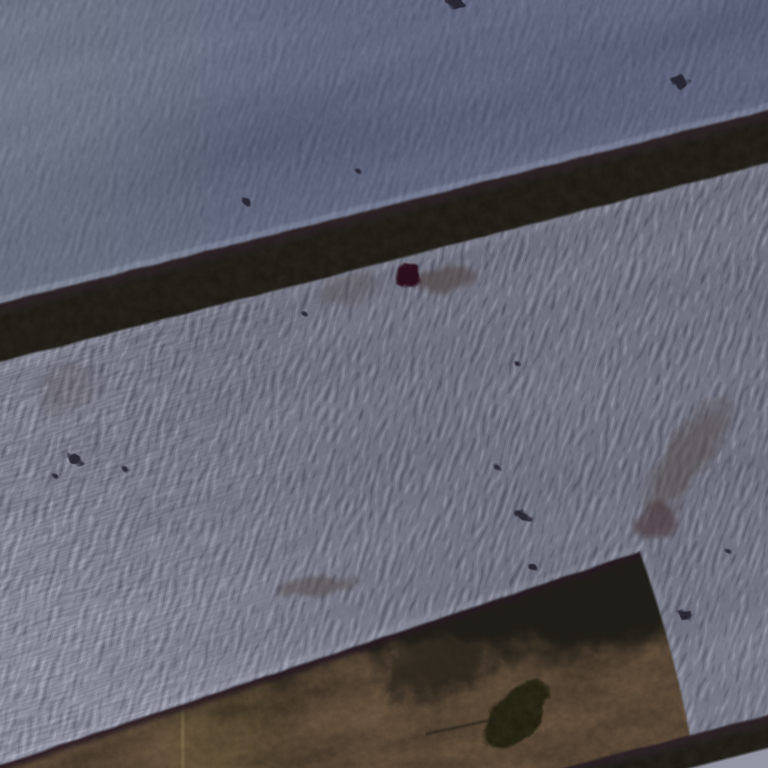
This texture is drawn by a Shadertoy shader. Its source:

```glsl
#define SOFT 0.0028
#define GRAIN 0.035
#define FLECK 0.13
#define WOBBLE 0.0016
#define BOARD_BLUE vec3(0.385, 0.410, 0.500)
#define BOARD_GREY vec3(0.435, 0.445, 0.500)
#define BOARD_PALE vec3(0.540, 0.545, 0.605)
#define GAP_DARK vec3(0.130, 0.120, 0.095)
#define FRINGE vec3(0.150, 0.095, 0.135)
#define WOOD vec3(0.335, 0.270, 0.205)
#define STAIN vec3(0.330, 0.290, 0.290)

vec2 gradientAt(vec2 cell) {
    float a = 6.2832 * fract(sin(dot(cell, vec2(127.1, 311.7))) * 43758.5);
    return vec2(cos(a), sin(a));
}

float gradientNoise(vec2 p) {
    vec2 i = floor(p), f = fract(p), e = vec2(0, 1);
    vec2 u = f * f * f * (f * (f * 6.0 - 15.0) + 10.0);
    float low = mix(dot(gradientAt(i), f), dot(gradientAt(i + e.yx), f - e.yx), u.x);
    float high = mix(dot(gradientAt(i + e), f - e), dot(gradientAt(i + 1.0), f - 1.0), u.x);
    return mix(low, high, u.y);
}

float fbm(vec2 p) {
    float sum = 0.0, amp = 0.6;
    for (int k = 0; k < 4; k++) {
        sum += amp * gradientNoise(p);
        p = mat2(1.6, 1.2, -1.2, 1.6) * p + 7.3;
        amp *= 0.5;
    }
    return sum;
}

// Signed height above a sloping line
float above(vec2 p, float start, float slope) {
    return (p.y - start - slope * p.x) * inversesqrt(1.0 + slope * slope);
}

float cover(float d) {
    float w = max(SOFT, 1.0 / iResolution.y);
    return smoothstep(w, -w, d);
}

vec2 turn(vec2 p, float a) {
    return mat2(cos(a), -sin(a), sin(a), cos(a)) * p;
}

// Soft rotated ellipse, broken up by noise
float smudge(vec2 p, vec2 centre, vec2 radii, float angle) {
    float d = length(turn(p - centre, angle) / radii) + 0.6 * fbm(p * 38.0);
    return smoothstep(1.25, 0.5, d);
}

// Slanted scratches lit from one side
float flecks(vec2 p) {
    vec2 q = turn(p, -0.32) * vec2(150.0, 42.0);
    float relief = gradientNoise(q) - gradientNoise(q + vec2(0.55, 0.0));
    return relief * smoothstep(0.05, 0.4, abs(relief));
}

vec3 boardColour(vec2 p, float upper) {
    float pale = smoothstep(0.75, -0.05, p.x * 0.65 + p.y * 0.85);
    vec3 lower = mix(BOARD_GREY, BOARD_PALE, pale);
    lower += 0.035 * smoothstep(0.25, 0.0, length(p - vec2(1.0, 0.1)));
    vec3 top = BOARD_BLUE + vec3(0.045, 0.05, 0.025) * smoothstep(0.45, 0.0, p.x);
    top -= 0.035 * smoothstep(0.12, 0.0, abs(above(p, 0.71, 0.251)));
    vec3 col = mix(lower, top, upper);

    // Broad bands, fine ridges and scratches
    vec2 along = turn(p, 0.25);
    col += 0.04 * fbm(along * vec2(3.0, 17.0)) + GRAIN * fbm(p * vec2(150.0, 110.0));
    float ridges = gradientNoise(turn(p, 0.32) * vec2(30.0, 260.0));
    col += 0.09 * ridges * smoothstep(0.55, 0.05, p.x) * (1.0 - upper);
    return col + FLECK * flecks(p) * mix(1.0, 0.35, upper);
}

vec3 recessColour(vec2 p, float topEdge) {
    vec2 along = turn(p, 0.28);
    vec3 col = WOOD * (1.0 + 0.45 * fbm(along * vec2(7.0, 24.0)) + 0.2 * fbm(p * 85.0));
    col += vec3(0.02, 0.025, 0.0) * smoothstep(0.14, 0.0, abs(p.x - 0.28));
    col += vec3(0.07, 0.075, 0.05) * smoothstep(0.004, 0.0, abs(p.x - 0.238));

    // Shade under the overhanging board
    float depth = -topEdge + 0.045 * fbm(p * 18.0);
    float reach = mix(0.015, 0.115, smoothstep(0.45, 0.85, p.x));
    float shade = smoothstep(reach + 0.025, reach - 0.025, depth);
    shade = max(shade, 0.7 * smudge(p, vec2(0.57, 0.145), vec2(0.09, 0.055), 0.3));
    col = mix(col, GAP_DARK * 0.95, shade * smoothstep(0.1, 0.5, p.x));

    // Leaf and its stalk
    vec2 q = turn(p - vec2(0.672, 0.068), 0.85);
    float leaf = length(q / vec2(0.052, 0.029)) - 1.0 + 0.35 * fbm(p * 30.0);
    col = mix(col, vec3(0.15, 0.14, 0.075) + 0.06 * fbm(p * 60.0), cover(leaf * 0.03));
    float stalk = max(abs(above(p, -0.075, 0.215)) - 0.0015, abs(p.x - 0.6) - 0.045);
    col = mix(col, GAP_DARK, 0.7 * cover(stalk));
    return mix(col, FRINGE, 0.85 * smoothstep(-0.014, -0.002, topEdge));
}

vec3 gapColour(vec2 p, float topEdge) {
    vec3 col = GAP_DARK + 0.045 * fbm(p * 65.0);
    return mix(col, FRINGE + 0.04, 0.65 * smoothstep(-0.02, -0.002, topEdge));
}

void mainImage(out vec4 fragColor, in vec2 fragCoord) {
    vec2 p = fragCoord / iResolution.xy;
    float wobble = WOBBLE * gradientNoise(p * 32.0);
    float gapTop = above(p, 0.605, 0.251) + wobble;
    float gapBase = above(p, 0.529, 0.259) - wobble;
    vec3 col = boardColour(p, cover(-gapTop));

    // Weathered patches
    col = mix(col, STAIN, 0.75 * smudge(p, vec2(0.578, 0.636), vec2(0.043, 0.018), 0.12));
    col = mix(col, STAIN, 0.35 * smudge(p, vec2(0.456, 0.625), vec2(0.045, 0.022), 0.25));
    col = mix(col, STAIN, 0.55 * smudge(p, vec2(0.895, 0.405), vec2(0.095, 0.03), 0.95));
    col = mix(col, vec3(0.30, 0.23, 0.25), 0.7 * smudge(p, vec2(0.856, 0.322), vec2(0.03, 0.024), 0.3));
    col = mix(col, STAIN, 0.55 * smudge(p, vec2(0.41, 0.237), vec2(0.055, 0.014), 0.1));
    col = mix(col, STAIN, 0.25 * smudge(p, vec2(0.09, 0.495), vec2(0.045, 0.035), 0.3));

    // Specks of debris: position and radius
    const vec3 specks[14] = vec3[14](
        vec3(0.886, 0.893, 0.012), vec3(0.592, 0.998, 0.013), vec3(0.466, 0.777, 0.004),
        vec3(0.320, 0.737, 0.006), vec3(0.097, 0.402, 0.010), vec3(0.073, 0.380, 0.004),
        vec3(0.163, 0.389, 0.005), vec3(0.647, 0.392, 0.005), vec3(0.681, 0.329, 0.010),
        vec3(0.693, 0.262, 0.006), vec3(0.893, 0.199, 0.009), vec3(0.673, 0.527, 0.004),
        vec3(0.397, 0.591, 0.004), vec3(0.948, 0.282, 0.004));
    for (int k = 0; k < 14; k++) {
        vec2 q = turn(p - specks[k].xy, -0.5) * vec2(0.85, 1.35);
        float d = length(q) - specks[k].z * (0.85 + 0.7 * gradientNoise(p * 110.0));
        col = mix(col, vec3(0.13, 0.12, 0.17), 0.88 * cover(d));
    }

    // Dark red seed
    vec2 q = abs(turn(p - vec2(0.531, 0.642), 0.15)) - vec2(0.008);
    float seed = length(max(q, 0.0)) - 0.006 + 0.004 * gradientNoise(p * 90.0);
    col = mix(col, vec3(0.17, 0.055, 0.115), cover(seed));

    // Long gap with a worn pale lip
    col += 0.07 * smoothstep(0.007, 0.001, abs(gapTop - 0.005));
    col += 0.03 * smoothstep(0.012, 0.0, abs(gapBase + 0.006));
    col = mix(col, gapColour(p, gapTop), cover(max(gapTop, -gapBase)));

    // Notch with a bowed right side
    float notchTop = above(p, 0.004, 0.333) + wobble;
    float t = (0.281 - p.y) / 0.238;
    float side = p.x - 0.833 - 0.065 * t - 0.02 * t * (1.0 - t);
    float notch = max(notchTop, side);
    col += 0.05 * smoothstep(0.008, 0.0, abs(notch - 0.005));
    col = mix(col, recessColour(p, notchTop), cover(notch));

    // Lower gap and the next board beneath it
    float lowGap = above(p, -0.189, 0.258) + wobble;
    col = mix(col, gapColour(p, lowGap), cover(lowGap));
    col = mix(col, BOARD_PALE + 0.04, cover(above(p, -0.232, 0.258)));
    fragColor = vec4(clamp(col, 0.0, 1.0), 1.0);
}
```
